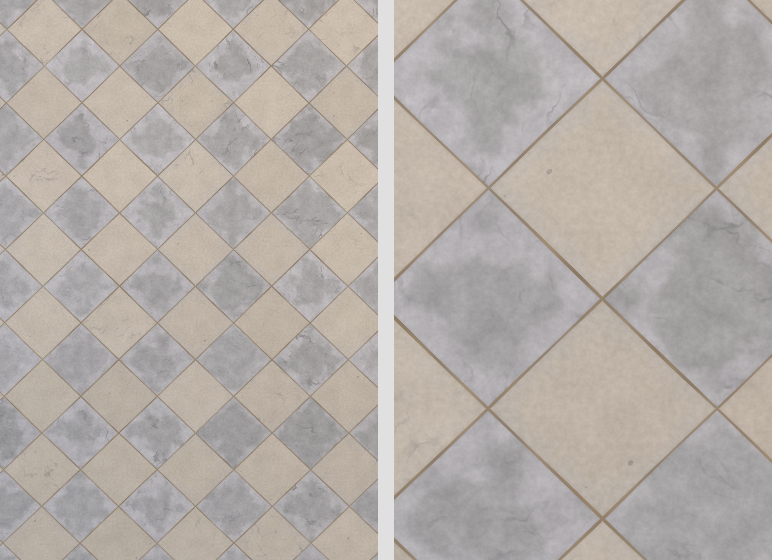
Left, the full canvas; right, a detail of the centre.
This texture is drawn by a Shadertoy shader. Its source:

```glsl
#define COLUMNS 4.96
#define ROWS 7.63
#define ANCHOR vec2(0.618, 0.620)
#define FLARE 0.022
#define JOINT_WIDTH 0.018
#define CREAM vec3(0.752, 0.708, 0.655)
#define SLATE vec3(0.632, 0.622, 0.622)
#define FROST vec3(0.712, 0.697, 0.708)
#define VEIN vec3(0.475, 0.465, 0.470)
#define GROUT vec3(0.585, 0.505, 0.410)

vec2 hash22(vec2 p) {
    vec3 q = fract(p.xyx * vec3(0.1031, 0.1030, 0.0973));
    q += dot(q, q.yzx + 33.33);
    return fract((q.xx + q.yz) * q.zy);
}

float cornerSlope(vec2 cell, vec2 offset) {
    float angle = 6.2832 * hash22(cell).x;
    return dot(vec2(cos(angle), sin(angle)), offset);
}

// Gradient noise, roughly -1 to 1
float noise(vec2 p) {
    vec2 i = floor(p), f = fract(p);
    vec2 u = f * f * f * (f * (f * 6.0 - 15.0) + 10.0);
    vec2 e = vec2(0.0, 1.0);
    float low = mix(cornerSlope(i, f), cornerSlope(i + e.yx, f - e.yx), u.x);
    float high = mix(cornerSlope(i + e.xy, f - e.xy), cornerSlope(i + e.yy, f - e.yy), u.x);
    return 1.4 * mix(low, high, u.y);
}

float fbm(vec2 p) {
    float sum = 0.0, amplitude = 0.55;
    for (int i = 0; i < 4; i++) {
        sum += amplitude * noise(p);
        p = mat2(1.6, 1.2, -1.2, 1.6) * p + 7.3;
        amplitude *= 0.5;
    }
    return sum;
}

mat2 rotation(float angle) {
    float c = cos(angle), s = sin(angle);
    return mat2(c, s, -s, c);
}

// Broken streaks running along one direction of the stone
float veins(vec2 p, float angle, vec2 seed) {
    vec2 q = rotation(angle) * p;
    q += 0.13 * vec2(fbm(p * 4.0 + seed), fbm(p * 4.0 + seed + 31.0));
    float ridge = abs(noise(q * vec2(6.5, 2.2) + seed) + 0.25 * noise(q * vec2(19.0, 8.0) + seed));
    float patches = smoothstep(-0.05, 0.55, fbm(q * vec2(3.5, 2.5) + seed + 57.0));
    return (1.0 - smoothstep(0.0, 0.17, ridge)) * patches;
}

vec3 greyMarble(vec2 p, float edge, vec2 seed, vec2 rnd) {
    float cloud = fbm(p * 2.8 + seed);
    float core = smoothstep(-0.09, 0.10, edge - mix(0.02, 0.20, rnd.x) + 0.38 * cloud);
    vec3 color = mix(FROST, SLATE, core * mix(0.65, 1.0, rnd.y));
    color += 0.065 * fbm(p * 5.0 + seed + 11.0);
    float strength = mix(0.25, 0.85, rnd.y * rnd.y);
    return mix(color, VEIN, strength * veins(p, 6.2832 * rnd.x, seed));
}

vec3 creamStone(vec2 p, float edge, vec2 seed, vec2 rnd) {
    vec3 color = CREAM + 0.035 * fbm(p * 3.0 + seed);
    color = mix(color, FROST, 0.35 * rnd.y * (1.0 - smoothstep(0.0, 0.16, edge + 0.15 * fbm(p * 4.0 + seed))));
    float strength = 0.07 + 0.33 * smoothstep(0.65, 0.9, rnd.x);
    color = mix(color, VEIN, strength * veins(p, 6.2832 * rnd.y, seed));
    // Rare dark pits
    float pit = smoothstep(0.74, 0.85, noise(p * 13.0 + seed));
    return mix(color, VEIN, 0.4 * pit);
}

void mainImage(out vec4 fragColor, in vec2 fragCoord) {
    vec2 uv = fragCoord / iResolution.xy;

    // Diagonal lattice, slightly wider towards the bottom
    vec2 grid = (uv - ANCHOR) * vec2(COLUMNS, ROWS);
    grid.x = (uv.x - 0.515) * COLUMNS * (1.0 + FLARE * (uv.y - 0.5)) + (0.515 - ANCHOR.x) * COLUMNS;
    vec2 lattice = vec2(grid.x + grid.y, grid.x - grid.y) + 0.5;
    lattice += 0.006 * vec2(noise(grid * 1.7), noise(grid * 1.7 + 19.0));
    vec2 tile = floor(lattice);
    vec2 p = fract(lattice) - 0.5;
    float edge = 0.5 - max(abs(p.x), abs(p.y));
    float pixel = length(vec2(COLUMNS, ROWS) / iResolution.xy);

    // Stone, with its own seed and tone in every tile
    vec2 rnd = hash22(tile + 71.0);
    vec2 seed = 90.0 * hash22(tile + 137.0) + 100.0;
    bool isGrey = mod(tile.x + tile.y, 2.0) < 0.5;
    vec3 color = isGrey ? greyMarble(p, edge, seed, rnd) : creamStone(p, edge, seed, rnd);
    color += 0.03 * (hash22(tile + 211.0).x - 0.5);

    // Fine grain and broad light falloff
    color += 0.022 * noise(grid * 32.0 + 300.0) + 0.018 * noise(grid * 75.0 + 500.0);
    color *= mix(0.965, 1.02, smoothstep(0.0, 0.8, uv.y));
    color += vec3(0.012, 0.003, -0.008) * (uv.x + uv.y - 1.0);

    // Joints of uneven width and stain
    float wear = noise(grid * 2.3 + 40.0);
    float halfWidth = 0.5 * JOINT_WIDTH * (1.0 + 0.4 * wear);
    float joint = 1.0 - smoothstep(halfWidth - 0.5 * pixel, halfWidth + 0.5 * pixel, edge);
    vec3 grout = GROUT * (1.0 + 0.12 * noise(grid * 6.0 + 80.0));
    color = mix(color, grout, joint * (0.82 + 0.18 * wear));
    color *= 1.0 - 0.04 * (1.0 - smoothstep(0.0, 0.035, edge));

    fragColor = vec4(clamp(color, 0.0, 1.0), 1.0);
}
```
